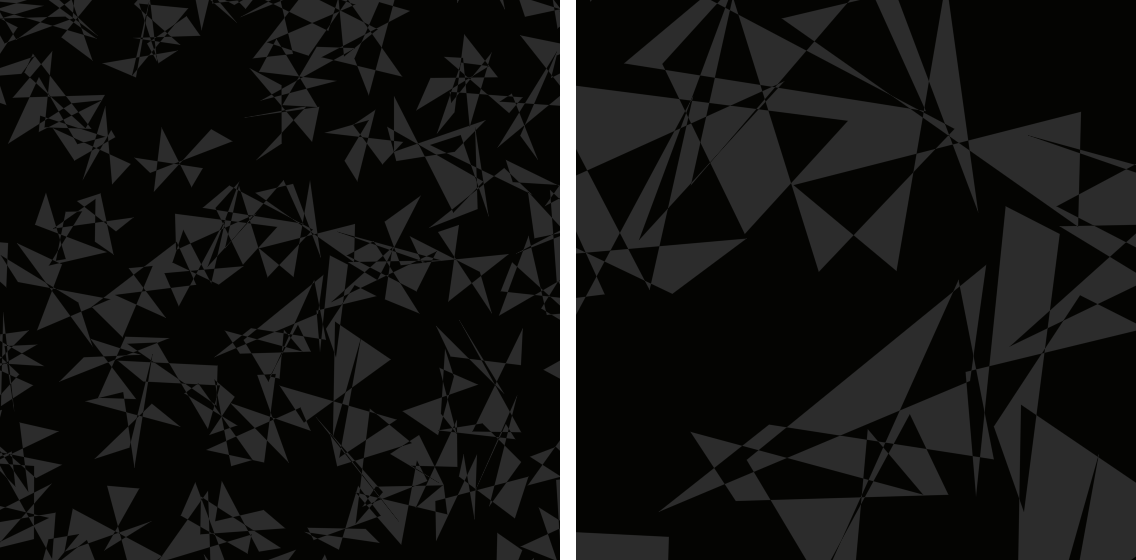
Left, the full canvas; right, a detail of the centre.
Reproduce this pattern procedurally as a WebGL 2 fragment shader.

```glsl
#version 300 es
precision highp float;

uniform vec2 u_resolution;
out vec4 fragColor;

const vec3 BLACK = vec3(0.016, 0.016, 0.008);
const vec3 CHARCOAL = vec3(0.173);
const float CELLS = 7.4;     // shard clusters across the canvas
const int CORNERS = 8;       // corners of each self-crossing polygon
const float PI = 3.14159265;

vec2 hash22(vec2 seed) {
    vec3 q = fract(seed.xyx * vec3(0.1031, 0.1030, 0.0973));
    q += dot(q, q.yzx + 33.33);
    return fract((q.xx + q.yz) * q.zy);
}

// Distance from the point p to the segment ab
float segmentDistance(vec2 p, vec2 a, vec2 b) {
    vec2 pa = p - a, ba = b - a;
    return length(pa - ba * clamp(dot(pa, ba) / max(dot(ba, ba), 1e-6), 0.0, 1.0));
}

// True when a ray from p towards +x crosses the segment ab
bool rayCrosses(vec2 p, vec2 a, vec2 b) {
    if ((a.y > p.y) == (b.y > p.y)) return false;
    return p.x < a.x + (b.x - a.x) * (p.y - a.y) / (b.y - a.y);
}

// Corner offset from the cluster centre: spread picks its radius
vec2 cornerAt(float angle, float spread, float reach) {
    return reach * mix(0.28, 1.0, spread) * vec2(cos(angle), sin(angle));
}

// Adds one polygon to the field: x is the even-odd sign, y the edge distance
vec2 addCluster(vec2 field, vec2 p, vec2 cell) {
    vec2 shape = hash22(cell + 71.7);
    vec2 local = p - cell - hash22(cell + 5.3);
    float reach = mix(0.7, 1.0, shape.x);
    float angle = 2.0 * PI * shape.y;
    vec2 first = cornerAt(angle, hash22(cell + 43.9).x, reach);
    vec2 start = first;

    for (int i = 1; i <= CORNERS; i++) {
        // Alternate long spokes through the centre with short rim edges
        vec2 rnd = hash22(cell + vec2(17.3, 31.7) * float(i));
        bool spoke = i % 2 == 1;
        angle += spoke ? PI + mix(-0.55, 0.55, rnd.x) : mix(0.35, 1.1, rnd.x);
        vec2 end = i == CORNERS ? first : cornerAt(angle, rnd.y, reach);

        if (rayCrosses(local, start, end)) field.x = -field.x;
        field.y = min(field.y, segmentDistance(local, start, end));
        start = end;
    }
    return field;
}

// Signed distance to the overlapping clusters, positive inside a shard
float shardField(vec2 p) {
    vec2 home = floor(p);
    vec2 field = vec2(-1.0, 10.0);
    for (int y = -1; y <= 1; y++) {
        for (int x = -1; x <= 1; x++) {
            field = addCluster(field, p, home + vec2(x, y));
        }
    }
    return field.x * field.y;
}

void main() {
    float side = min(u_resolution.x, u_resolution.y);
    float pixel = CELLS / side;
    vec2 p = gl_FragCoord.xy * CELLS / side;

    float shard = smoothstep(-0.7 * pixel, 0.7 * pixel, shardField(p + 20.0));
    fragColor = vec4(mix(BLACK, CHARCOAL, shard), 1.0);
}
```
